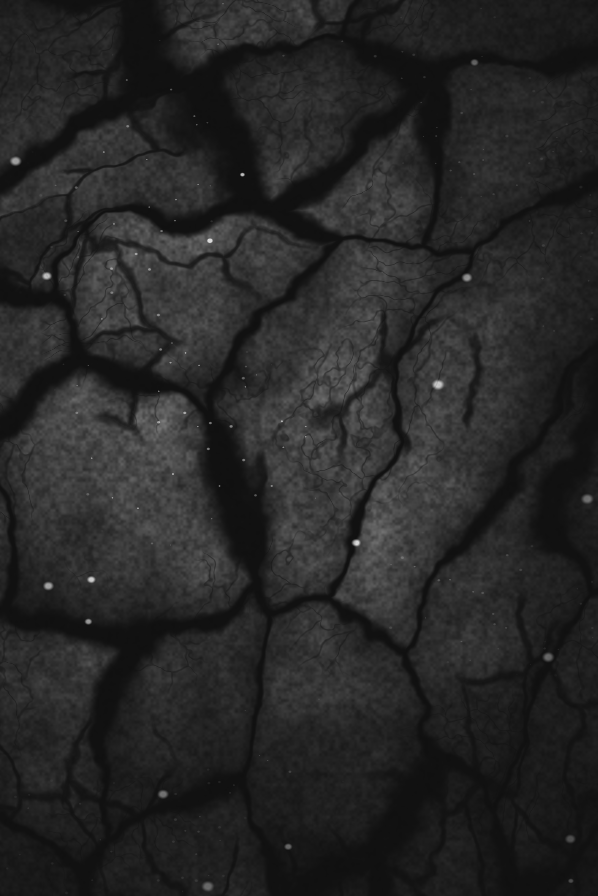
Write a Shadertoy shader that draws this texture.

```glsl
vec2 hash2(vec2 p) {
    vec3 h = fract(p.xyx * vec3(0.1031, 0.1030, 0.0973));
    h += dot(h, h.yzx + 33.33);
    return fract((h.xx + h.yz) * h.zy);
}

float noise(vec2 p) {
    vec2 i = floor(p), f = fract(p);
    f = f * f * (3.0 - 2.0 * f);
    return mix(mix(hash2(i).x, hash2(i + vec2(1, 0)).x, f.x),
               mix(hash2(i + vec2(0, 1)).x, hash2(i + vec2(1, 1)).x, f.x), f.y);
}

float fbm(vec2 p) {
    float sum = 0.0, amp = 0.5;
    for (int i = 0; i < 5; i++) {
        sum += amp * noise(p);
        p = mat2(1.6, 1.2, -1.2, 1.6) * p + 7.3;
        amp *= 0.5;
    }
    return sum;
}

// Voronoi plates: x = distance to the crack, y = plate id, z = slope across the plate
vec3 plates(vec2 p) {
    vec2 cell = floor(p), f = fract(p), nearest = vec2(0), nearestCell = vec2(0);
    float best = 9.0, edge = 9.0;
    for (int j = -1; j <= 1; j++)
    for (int i = -1; i <= 1; i++) {
        vec2 g = vec2(i, j);
        vec2 r = g + 0.1 + 0.8 * hash2(cell + g) - f;
        if (dot(r, r) < best) {
            best = dot(r, r);
            nearest = r;
            nearestCell = g;
        }
    }
    for (int j = -2; j <= 2; j++)
    for (int i = -2; i <= 2; i++) {
        vec2 g = nearestCell + vec2(i, j);
        vec2 r = g + 0.1 + 0.8 * hash2(cell + g) - f;
        vec2 d = r - nearest;
        if (dot(d, d) > 0.0001) edge = min(edge, dot(0.5 * (r + nearest), normalize(d)));
    }
    vec2 id = hash2(cell + nearestCell + 41.0);
    float angle = 6.283 * id.y;
    return vec3(edge, id.x, dot(nearest, vec2(cos(angle), sin(angle))));
}

float specks(vec2 p, float scale, float share) {
    vec2 cell = floor(p * scale);
    vec2 rnd = hash2(cell + 17.0);
    vec2 d = fract(p * scale) - 0.25 - 0.5 * hash2(cell);
    float size = mix(0.08, 0.2, rnd.y);
    return step(1.0 - share, rnd.x) * smoothstep(size, size * 0.3, length(d * vec2(1.0, 1.2)));
}

void mainImage(out vec4 fragColor, in vec2 fragCoord) {
    vec2 p = fragCoord / iResolution.y;
    vec2 center = vec2(0.5 * iResolution.x / iResolution.y, 0.5);

    // Ragged outlines and one enlarged plate left of the middle
    vec2 w = p + 0.11 * (vec2(fbm(p * 8.0), fbm(p * 8.0 + 31.0)) - 0.48);
    vec2 fromBig = w - center + vec2(0.15, -0.01);
    vec2 q = fromBig * (1.0 - 0.42 * exp(-22.0 * dot(fromBig, fromBig)));

    // Plates lie along a rising diagonal above and stand upright below
    vec2 upper = mat2(0.92, -0.39, 0.39, 0.92) * q * vec2(1.0);
    vec2 grid = mix(q * vec2(6.2, 3.7), upper * vec2(3.7, 6.8), smoothstep(-0.15, 0.3, q.y)) + 0.5;

    // Wide cracks, thinner branches and hairlines
    vec3 plate = plates(grid);
    float width = mix(0.015, 0.13, smoothstep(0.25, 0.75, noise(p * 9.0 + 3.0)));
    float rock = smoothstep(width * 0.35, width + 0.025, plate.x);
    rock *= mix(0.6, 1.0, smoothstep(0.0, 0.22, plate.x));
    vec3 shard = plates(grid * 2.1 + 9.0);
    float branchMask = smoothstep(0.42, 0.6, noise(p * 7.0 + 20.0));
    rock *= 1.0 - 0.8 * branchMask * smoothstep(0.07, 0.01, shard.x);
    float hair = plates(grid * 5.0 + 3.0 * fbm(p * 14.0)).x;
    rock *= 1.0 - 0.4 * smoothstep(0.5, 0.7, noise(p * 11.0 + 50.0)) * smoothstep(0.07, 0.0, hair);

    // Uneven stone tone and fine grain
    float tone = mix(0.5, 1.1, plate.y) + 0.45 * plate.z;
    tone *= mix(1.0, 0.75 + 0.5 * shard.y, branchMask);
    tone *= 0.45 + 1.15 * fbm(p * 22.0 + 5.0);
    float grain = 0.6 * noise(p * 170.0) + 0.4 * noise(p * 330.0 + 8.0);
    tone *= 0.6 + 0.8 * grain;

    // Soft light in the middle, a patch at upper left, dark borders
    vec2 l = (p - center - vec2(-0.06, 0.04)) / vec2(0.24, 0.31);
    vec2 patchPos = (p - center - vec2(-0.2, 0.36)) / vec2(0.13, 0.12);
    float light = exp(-0.5 * dot(l, l)) + 0.45 * exp(-0.5 * dot(patchPos, patchPos));
    light += 0.4 * exp(-40.0 * dot(fromBig, fromBig));

    float value = 0.062 + 0.016 * grain * (0.5 + rock);
    value += 0.25 * light * max(tone, 0.1) * rock;

    // Pale crumbs, with dust gathered in places
    float dust = smoothstep(0.5, 0.7, noise(p * 6.0 + 70.0));
    value += 0.55 * specks(p, 24.0, 0.06) * (0.3 + light);
    value += 0.3 * specks(p, 75.0, 0.12) * dust * light;
    fragColor = vec4(vec3(clamp(value, 0.0, 0.85)), 1.0);
}
```
